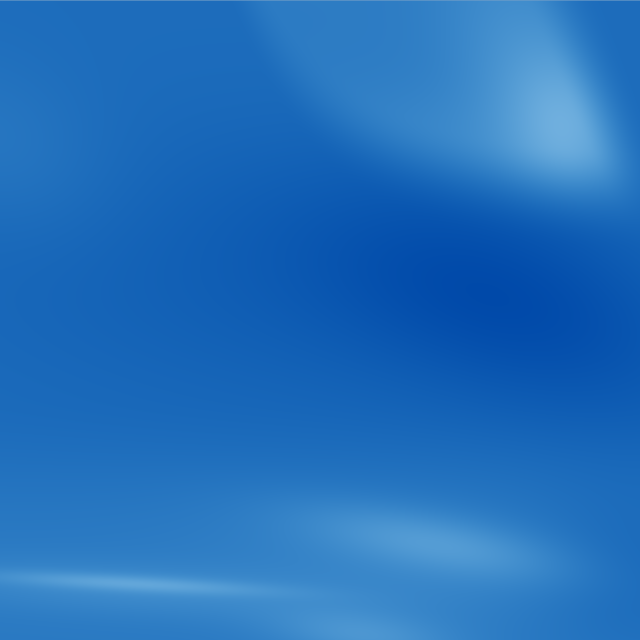
Reproduce this background procedurally as a Shadertoy shader.

```glsl
#define BASE_TONE 0.425
#define DARK_DEPTH 0.095
#define VEIL_LIFT 0.06
#define VEIL_SOFTNESS 0.08
#define HOTSPOT_LIFT 0.14
#define FLOOR_LIFT 0.05
#define STREAK_LIFT 0.11
#define RIM_HEIGHT 0.0015

// Gaussian glow with separate spreads, turned by an angle in radians
float glow(vec2 p, vec2 center, vec2 spread, float angle) {
    vec2 d = p - center;
    float c = cos(angle), s = sin(angle);
    vec2 q = vec2(c * d.x + s * d.y, c * d.y - s * d.x) / spread;
    return exp(-0.5 * dot(q, q));
}

// Tone is the green level; red and blue follow it
vec3 skyColor(float tone) {
    float x = max(tone - 0.30, -0.02);
    return vec3(max(0.01 + 0.7 * x + 1.05 * x * x, 0.0), tone, 0.67 + 0.52 * x);
}

// Deep blue hollow inside a wide, faint shadow
float shadowTone(vec2 p) {
    return DARK_DEPTH * glow(p, vec2(0.80, 0.53), vec2(0.24, 0.11), -0.39)
         + 0.055 * glow(p, vec2(0.50, 0.55), vec2(0.40, 0.15), -0.08);
}

// Light veil bounded by a falling curve and a slanted ridge
float veilTone(vec2 p) {
    float lowerEdge = 0.68 + 0.32 * exp((0.39 - p.x) / 0.15);
    float ridge = 0.85 + 0.42 * (1.0 - p.y);
    float mask = smoothstep(-VEIL_SOFTNESS, VEIL_SOFTNESS, p.y - lowerEdge)
               * (1.0 - smoothstep(-0.03, 0.09, p.x - ridge));
    float light = VEIL_LIFT
        + HOTSPOT_LIFT * glow(p, vec2(0.895, 0.80), vec2(0.065, 0.09), 0.25)
        + 0.08 * glow(p, vec2(0.82, 0.87), vec2(0.08, 0.18), 0.25)
        + 0.06 * glow(p, vec2(0.69, 0.77), vec2(0.14, 0.06), -0.25);
    return mask * light;
}

// Brighter floor with long thin streaks
float floorTone(vec2 p) {
    float tone = FLOOR_LIFT * (1.0 - smoothstep(0.13, 0.38, p.y));
    tone += STREAK_LIFT * glow(p, vec2(0.69, 0.150), vec2(0.15, 0.032), -0.19);
    tone += 0.04 * glow(p, vec2(0.60, 0.12), vec2(0.20, 0.07), -0.10);
    tone += STREAK_LIFT * glow(p, vec2(0.21, 0.088), vec2(0.15, 0.009), -0.053);
    tone += 0.065 * glow(p, vec2(0.20, 0.080), vec2(0.25, 0.030), -0.053);
    tone += 0.10 * glow(p, vec2(0.57, 0.005), vec2(0.10, 0.028), -0.12);
    tone -= 0.06 * glow(p, vec2(1.00, 0.10), vec2(0.12, 0.10), 0.0);
    return tone;
}

void mainImage(out vec4 fragColor, in vec2 fragCoord) {
    vec2 p = fragCoord / iResolution.xy;

    float leftHaze = 0.045 * glow(p, vec2(0.0, 0.77), vec2(0.13, 0.09), -0.5);
    float tone = BASE_TONE + leftHaze - shadowTone(p) + veilTone(p) + floorTone(p);
    vec3 color = skyColor(tone);

    // Thin pale rim along the top
    float pixel = 1.0 / iResolution.y;
    float rim = smoothstep(-0.5 * pixel, 0.5 * pixel, p.y - 1.0 + RIM_HEIGHT);
    color = mix(color, vec3(0.45, 0.62, 0.78), 0.6 * rim);

    fragColor = vec4(color, 1.0);
}
```
